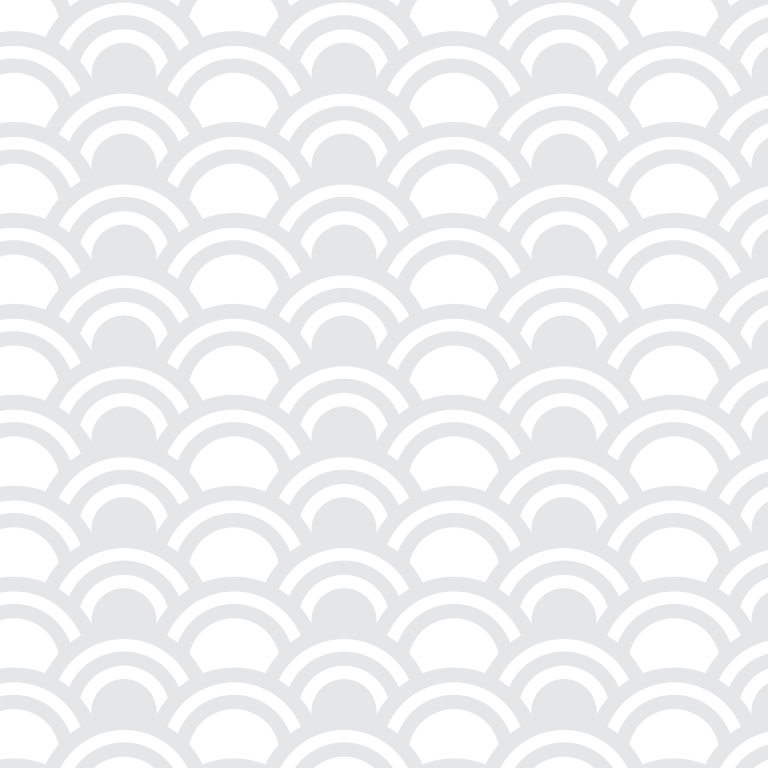
A Shadertoy shader for this pattern:

```glsl
// Overlapping fish-scale waves in pale grey and white: columns of double-ringed
// scales with a grey core alternate with single-ringed scales with a white core.
// Scales are painted from the top row down, each disc hiding those above it.

const vec3 GREY = vec3(0.898, 0.900, 0.908);
const vec3 WHITE = vec3(1.0);

const vec2 PITCH = vec2(0.28646, 0.11838);        // spacing within one kind of column
const vec2 FIRST_CENTRE = vec2(0.4479, 0.5469);   // centre of one double-ringed scale
const vec2 COLUMN_SHIFT = vec2(0.14323, -0.0564); // double-ringed to white-cored scale

const float SCALE_RADIUS = 0.1138;
const float RING_OUTER = 0.0945;
const float RING_INNER = 0.0783;
const float CORE_OUTER = 0.0597;
const float CORE_INNER = 0.0424;                  // grey centre of double-ringed scales

// Antialiased coverage of a disc at a given distance from its centre
float disc(float dist, float radius, float pixel) {
    return clamp((radius - dist) / pixel + 0.5, 0.0, 1.0);
}

// Paints one scale over the colour beneath it
vec3 paintScale(vec3 below, vec2 offset, float innerRadius, float pixel) {
    // Fold sideways to the nearest scale of this row
    offset.x = mod(offset.x + 0.5 * PITCH.x, PITCH.x) - 0.5 * PITCH.x;
    float dist = length(offset);

    float white = disc(dist, RING_OUTER, pixel) - disc(dist, RING_INNER, pixel);
    white += disc(dist, CORE_OUTER, pixel);
    if (innerRadius > 0.0) white -= disc(dist, innerRadius, pixel);

    vec3 scaleColour = mix(GREY, WHITE, white);
    return mix(below, scaleColour, disc(dist, SCALE_RADIUS, pixel));
}

void mainImage(out vec4 fragColor, in vec2 fragCoord) {
    float pixel = 1.0 / iResolution.y;
    vec2 point = fragCoord * pixel - FIRST_CENTRE;
    point.y = mod(point.y, PITCH.y);

    // Back to front: upper rows first, the shifted column just below each
    vec3 colour = GREY;
    for (int row = 2; row >= -1; row--) {
        vec2 offset = point - vec2(0.0, float(row) * PITCH.y);
        colour = paintScale(colour, offset, CORE_INNER, pixel);
        colour = paintScale(colour, offset - COLUMN_SHIFT, 0.0, pixel);
    }
    fragColor = vec4(colour, 1.0);
}
```
